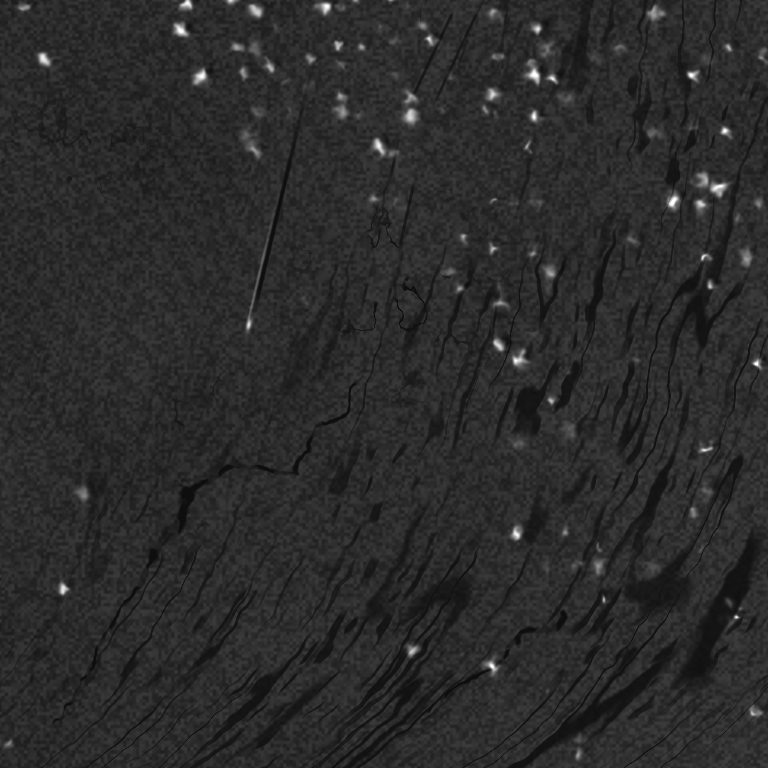
Write a three.js fragment shader that draws this texture.

```glsl
// Grey sea seen from far above: fine grain, dark slicks combed along a bending
// current, a ship with its wake, and scattered bright cloud puffs.
// Slicks are ridges of noise stretched along the current; clouds are hashed cells.

#define SEA_TONE 0.178
#define SLICK_TONE 0.055
#define GRAIN_FREQ 240.0
#define GRAIN_AMOUNT 0.105
#define STREAK_FREQ 44.0
#define DASH_FREQ 125.0
#define CLOUD_CELLS 44.0
#define SHIP vec2(0.324, 0.577)
#define WAKE_DIR vec2(0.230, 0.973)

varying vec2 vUv;

float hash(vec2 p) {
  return fract(sin(dot(p, vec2(12.9898, 78.233))) * 43758.5453);
}

float noise(vec2 p) {
  vec2 i = floor(p), f = fract(p);
  f = f * f * (3.0 - 2.0 * f);
  return mix(mix(hash(i), hash(i + vec2(1.0, 0.0)), f.x),
             mix(hash(i + vec2(0.0, 1.0)), hash(i + 1.0), f.x), f.y);
}

float fbm(vec2 p) {
  float sum = 0.0, amp = 0.53;
  for (int i = 0; i < 4; i++) {
    sum += amp * noise(p);
    p = p * 2.03 + 17.3;
    amp *= 0.5;
  }
  return sum;
}

// Soft elliptical region
float spot(vec2 p, vec2 centre, vec2 radius) {
  vec2 q = (p - centre) / radius;
  return exp(-dot(q, q));
}

// Thin line along the middle level of a noise value
float ridge(float n, float width) {
  return 1.0 - smoothstep(width * 0.35, width, abs(n - 0.5));
}

// Tapering stroke from a to b with the given end widths
float stroke(vec2 p, vec2 a, vec2 b, float wa, float wb) {
  vec2 ab = b - a;
  float t = clamp(dot(p - a, ab) / dot(ab, ab), 0.0, 1.0);
  float w = mix(wa, wb, t);
  return 1.0 - smoothstep(w * 0.4, w + 0.001, length(p - a - ab * t));
}

// Coordinates across and along the current, which bends near the bottom
vec2 currentCoords(vec2 p) {
  float wobble = 0.024 * (fbm(p * 9.0) - 0.5) + 0.007 * (noise(p * 60.0) - 0.5);
  return vec2(p.x - 0.18 * p.y + 0.267 * exp(-4.5 * p.y) + wobble, p.y);
}

float slicks(vec2 p) {
  vec2 c = currentCoords(p);
  float calm = smoothstep(-0.65, 0.15, p.x - p.y + 0.7 * (fbm(p * 4.0) - 0.5));
  float patches = smoothstep(0.42, 0.62, fbm(c * vec2(15.0, 5.0) + 4.0));
  float lines = ridge(noise(c * vec2(STREAK_FREQ, 4.0)), 0.075) * patches;
  lines = max(lines, 0.8 * ridge(noise(c * vec2(17.0, 1.6) + 31.0), 0.028)
                     * smoothstep(0.3, 0.6, noise(c * vec2(30.0, 13.0))));
  float dashes = smoothstep(0.66, 0.86, noise(c * vec2(DASH_FREQ, 27.0) + 9.0));
  float rough = smoothstep(0.4, 0.65, fbm(p * 6.0 + 8.0) + 0.22 * (0.45 - p.y));
  return calm * max(lines * 0.85, dashes * (0.2 + 0.6 * rough));
}

// Ragged cracks and the large slick crossing the centre left
float mainSlick(vec2 p) {
  vec2 q = p + 0.035 * (vec2(fbm(p * 22.0), fbm(p * 22.0 + 50.0)) - 0.5);
  float d = stroke(q, vec2(0.07, 0.05), vec2(0.20, 0.27), 0.001, 0.004);
  d = max(d, stroke(q, vec2(0.20, 0.27), vec2(0.24, 0.35), 0.011, 0.008));
  d = max(d, stroke(q, vec2(0.24, 0.35), vec2(0.31, 0.40), 0.005, 0.005));
  d = max(d, stroke(q, vec2(0.31, 0.395), vec2(0.38, 0.39), 0.004, 0.004));
  d = max(d, stroke(q, vec2(0.38, 0.39), vec2(0.47, 0.51), 0.003, 0.002));
  d = max(d, stroke(q, vec2(0.55, 0.07), vec2(0.73, 0.20), 0.002, 0.005));
  d *= 0.45 + 0.55 * smoothstep(0.3, 0.5, noise(p * 75.0));
  float zone = spot(p, vec2(0.52, 0.62), vec2(0.13, 0.14))
             + spot(p, vec2(0.27, 0.42), vec2(0.06, 0.10))
             + 0.6 * spot(p, vec2(0.10, 0.80), vec2(0.12, 0.08));
  float cracks = ridge(fbm(q * vec2(26.0, 20.0)), 0.035);
  cracks *= smoothstep(0.42, 0.6, noise(p * 24.0 + 3.0));
  return max(d, cracks * min(zone, 1.0));
}

float cloudDensity(vec2 p) {
  return 0.42 * spot(p, vec2(0.45, 0.93), vec2(0.23, 0.13))
       + 0.45 * spot(p, vec2(0.95, 0.75), vec2(0.06, 0.08))
       + 0.30 * spot(p, vec2(0.68, 0.62), vec2(0.07, 0.17))
       + 0.28 * spot(p, vec2(0.09, 0.23), vec2(0.05, 0.05))
       + 0.05 * smoothstep(0.4, 0.8, p.x);
}

float clouds(vec2 p) {
  vec2 g = p * CLOUD_CELLS, cell = floor(g);
  g += 0.5 * (vec2(noise(p * 110.0), noise(p * 110.0 + 40.0)) - 0.5);
  float sum = 0.0;
  for (int k = 0; k < 9; k++) {
    vec2 id = cell + vec2(mod(float(k), 3.0), floor(float(k) / 3.0)) - 1.0;
    vec2 centre = id + 0.2 + 0.6 * vec2(hash(id + 3.1), hash(id + 7.7));
    float exists = step(hash(id + 0.5), cloudDensity(centre / CLOUD_CELLS));
    float size = mix(0.16, 0.38, hash(id + 11.3)), power = hash(id + 19.9);
    sum += exists * (0.12 + 0.85 * power * power) * spot(g, centre, vec2(size));
  }
  return sum;
}

void main() {
  vec2 p = vUv;
  float tone = SEA_TONE + 0.045 * (fbm(p * 5.0) - 0.5) + 0.012 * (p.x - p.y);
  tone += GRAIN_AMOUNT * (noise(p * GRAIN_FREQ) - 0.5);

  // Old smooth track running up from the centre
  float track = p.x - 0.483 - 0.22 * (p.y - 0.58) - 0.25 * max(p.y - 0.85, 0.0);
  float onTrack = smoothstep(0.56, 0.64, p.y);
  float lane = onTrack * (1.0 - smoothstep(0.011, 0.016, abs(track)));
  float edge = onTrack * (1.0 - smoothstep(0.001, 0.003, abs(abs(track) - 0.016)));
  tone += 0.012 * lane;
  float dark = max(slicks(p) * (1.0 - 0.85 * lane), mainSlick(p));
  dark = max(dark, edge * 0.7 * smoothstep(0.35, 0.6, noise(p * 28.0)));

  // Ship wake: dark trail with a pale left border
  vec2 q = p - SHIP;
  float along = dot(q, WAKE_DIR), side = dot(q, vec2(WAKE_DIR.y, -WAKE_DIR.x));
  float trail = smoothstep(0.01, 0.05, along) * (1.0 - smoothstep(0.16, 0.40, along));
  dark = max(dark, trail * (1.0 - smoothstep(0.001, 0.004, abs(side - 0.003))));
  tone = mix(tone, SLICK_TONE, dark);
  float border = smoothstep(0.0, 0.01, along) * (1.0 - smoothstep(0.05, 0.20, along));
  tone += 0.22 * border * (1.0 - smoothstep(0.0, 0.003, abs(side + 0.002)));
  tone += 0.75 * spot(vec2(side, along), vec2(0.0), vec2(0.003, 0.007));

  // Clouds with a small shadow to their upper right
  tone *= 1.0 - 0.6 * min(clouds(p - vec2(0.010, 0.006)), 1.0);
  tone += clouds(p);
  gl_FragColor = vec4(vec3(clamp(tone, 0.0, 1.0)), 1.0);
}
```
